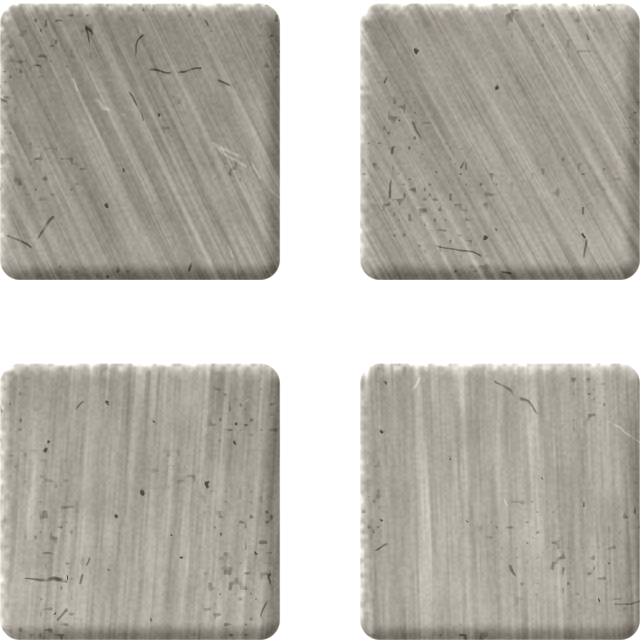
Write a Shadertoy shader that draws this pattern.

```glsl
// Four worn, brushed-metal square studs on white, two across and two down.
// A rounded-box bevel is lit from the upper left; stretched value noise makes
// the brushing, and hashed loops scatter scratches and pits over each stud.

const float PITCH = 0.5625;
const vec2 CENTER = vec2(0.2188, 0.2160);
const vec2 HALF_SIZE = vec2(0.2180, 0.2155);
const float BEVEL = 0.031;
const vec2 BRUSH_DIR = vec2(0.27, 0.963);
const int SCRATCHES = 22;
const int PITS = 18;

float hash(vec2 p) {
    vec3 q = fract(p.xyx * 0.1031);
    q += dot(q, q.yzx + 33.33);
    return fract((q.x + q.y) * q.z);
}

vec2 hash2(vec2 p) {
    return vec2(hash(p), hash(p + 57.3));
}

float noise(vec2 p) {
    vec2 i = floor(p), f = fract(p);
    f = f * f * (3.0 - 2.0 * f);
    return mix(mix(hash(i), hash(i + vec2(1, 0)), f.x),
               mix(hash(i + vec2(0, 1)), hash(i + vec2(1, 1)), f.x), f.y);
}

// Outward bevel vector: zero on the flat face, length one at the outline
vec2 bevelVector(vec2 p, vec2 halfSize, float width) {
    return sign(p) * max(abs(p) - halfSize + width, 0.0) / width;
}

float segmentDistance(vec2 p, vec2 a, vec2 dir, float len) {
    return length(p - a - dir * clamp(dot(p - a, dir), -len, len));
}

// Long grain at three scales, plus a few broad pale streaks
float brushing(vec2 p) {
    vec2 q = vec2(dot(p, vec2(BRUSH_DIR.y, -BRUSH_DIR.x)), dot(p, BRUSH_DIR));
    q.x += 0.012 * q.y * q.y;
    float grain = 0.070 * (noise(q * vec2(38.0, 2.5)) - 0.5)
                + 0.085 * (noise(q * vec2(110.0, 6.0)) - 0.5)
                + 0.075 * (noise(q * vec2(260.0, 16.0)) - 0.5);
    float streak = smoothstep(0.72, 0.98, noise(q * vec2(75.0, 3.5) + 31.0));
    return grain + 0.075 * streak;
}

// Broken hairlines: mostly dark, some pale
float scratches(vec2 p, vec2 seed, float amount, float px) {
    float sum = 0.0;
    vec2 wobble = vec2(noise(p * 45.0 + seed), noise(p * 45.0 + seed + 19.0)) - 0.5;
    float broken = smoothstep(0.25, 0.65, noise(p * 75.0 + seed));
    for (int i = 0; i < SCRATCHES; i++) {
        vec2 key = seed + float(i) * vec2(3.7, 8.1);
        vec2 r = hash2(key), s = hash2(key + 21.0);
        vec2 at = (r - 0.5) * 2.0 * HALF_SIZE;
        float angle = 6.2832 * s.x;
        float len = mix(0.006, 0.045, s.y * s.y);
        float d = segmentDistance(p + wobble * 0.012, at, vec2(cos(angle), sin(angle)), len);
        float line = 1.0 - smoothstep(0.0004, 0.0014 + px, d);
        float tone = hash(key + 43.0) < 0.72 ? -0.22 : 0.11;
        sum += line * tone * step(hash(key + 65.0), amount);
    }
    return clamp(sum * broken, -0.26, 0.14);
}

// Small irregular dark holes
float pits(vec2 p, vec2 seed, float amount, float px) {
    float mask = 0.0;
    vec2 ragged = p + 0.005 * (vec2(noise(p * 180.0 + seed), noise(p * 180.0 + seed + 9.0)) - 0.5);
    for (int i = 0; i < PITS; i++) {
        vec2 key = seed + float(i) * vec2(5.3, 2.9);
        vec2 r = hash2(key + 80.0), s = hash2(key + 99.0);
        vec2 d = ragged - (r - 0.5) * 1.9 * HALF_SIZE;
        float radius = mix(0.0012, 0.0042, s.x * s.x);
        float hole = 1.0 - smoothstep(radius - px, radius + px, length(d * vec2(1.25, 0.8)));
        mask = max(mask, hole * step(s.y, amount));
    }
    return mask;
}

void mainImage(out vec4 fragColor, in vec2 fragCoord) {
    vec2 uv = fragCoord / iResolution.xy;
    float px = 1.0 / iResolution.y;
    vec2 cell = floor(uv / PITCH);
    vec2 p = uv - cell * PITCH - CENTER;
    vec2 seed = cell * vec2(17.0, 29.0) + 7.0;

    // Outline and bevel lighting
    vec2 rim = bevelVector(p, HALF_SIZE, BEVEL);
    float t = length(rim);
    float inside = 1.0 - smoothstep(-0.7 * px, 0.0008 + 0.7 * px, (t - 1.0) * BEVEL);
    float lit = dot(rim / max(t, 0.001), vec2(-0.62, 0.86));
    float chipped = t + 0.35 * (noise(p * 130.0 + seed) - 0.5);
    float highlight = max(lit, 0.0) * pow(clamp(chipped, 0.0, 1.2), 3.0) * 0.36;
    float shadow = max(-lit, 0.0) * smoothstep(0.05, 0.85, t) * 0.25;

    // Face tone darkens toward the upper left stud
    float shade = 0.665 - 0.12 * uv.y * (1.2 - uv.x);
    shade += brushing(p + seed) + highlight - shadow;
    shade += 0.055 * (noise(uv * 240.0) - 0.5) + 0.035 * (noise(uv * 24.0) - 0.5);

    // Wear: scratches favour the upper left, pits the lower left
    float scratchWear = mix(0.4, 1.0, (1.0 - cell.x) * cell.y);
    float pitWear = mix(0.4, 1.0, (1.0 - cell.x) * (1.0 - cell.y));
    shade += scratches(p, seed, scratchWear, px);
    float specks = smoothstep(0.76, 0.95, noise(uv * 125.0)) * smoothstep(0.5, 0.8, noise(uv * 11.0 + 4.0));
    shade -= 0.16 * specks;
    shade = mix(shade, 0.24, 0.85 * pits(p, seed, pitWear, px));

    vec3 metal = clamp(shade + vec3(0.02, 0.0, -0.04), 0.0, 1.0);
    fragColor = vec4(mix(vec3(1.0), metal, inside), 1.0);
}
```
